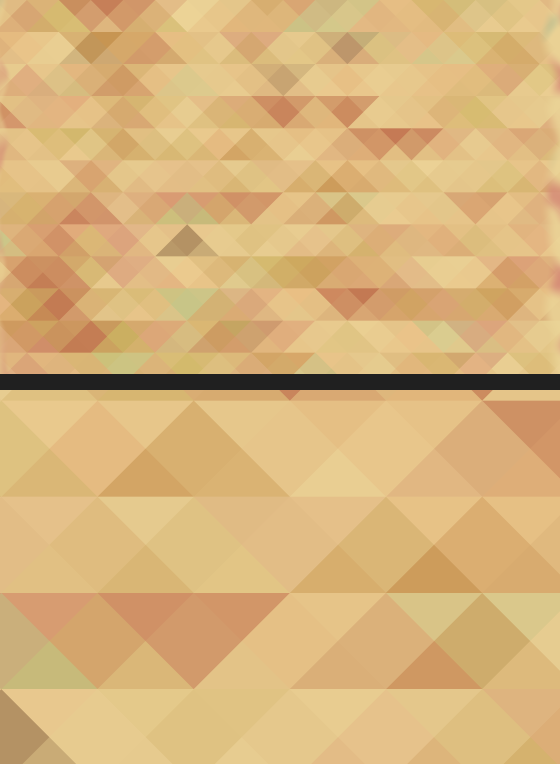
Top: the whole. Bottom: its middle third, enlarged.
A WebGL 1 fragment shader for this background:

```glsl
precision highp float;
// Rows of overlapping translucent triangles in warm sand tones with soft, worn side edges.

uniform vec2 u_resolution;

// Layout, as fractions of the canvas height
const float CELL = 0.0857;       // row height and apex spacing
const float SHIFT = 0.838;       // sideways offset of the lattice, in cells
const int SAMPLES = 3;           // antialiasing samples per axis

// Variation
const float DRIFT = 0.45;        // slow change of tone over the canvas
const float LEFT_WARMTH = 0.16;  // extra deep tones near the left side
const float TINT = 0.022;        // brightness change between facets
const float FAINT = 0.34;        // strength of the palest triangles
const float STRONG = 0.95;       // strength of the few boldest ones
const float WORN_EDGE = 0.972;   // where the right side begins to blur

const vec3 SAND = vec3(0.89, 0.76, 0.53);
const vec3 TAN = vec3(0.83, 0.65, 0.42);
const vec3 CREAM = vec3(0.92, 0.83, 0.59);
const vec3 PEACH = vec3(0.92, 0.75, 0.52);
const vec3 OLIVE = vec3(0.80, 0.71, 0.38);
const vec3 CLAY = vec3(0.85, 0.60, 0.45);
const vec3 OCHRE = vec3(0.77, 0.56, 0.29);
const vec3 RUST = vec3(0.73, 0.38, 0.27);
const vec3 SAGE = vec3(0.74, 0.79, 0.54);
const vec3 UMBER = vec3(0.55, 0.44, 0.29);
const vec3 ROSE = vec3(0.83, 0.53, 0.46);
const vec3 TEAL = vec3(0.50, 0.66, 0.55);

float hash(vec2 p) {
  return fract(sin(dot(p, vec2(127.1, 311.7))) * 43758.55);
}

float gradientDot(vec2 corner, vec2 p) {
  float angle = 6.2832 * hash(corner);
  return dot(vec2(cos(angle), sin(angle)), p - corner);
}

// Gradient noise, roughly -0.7 to 0.7
float noise(vec2 p) {
  vec2 i = floor(p);
  vec2 f = p - i;
  vec2 s = f * f * f * (f * (f * 6.0 - 15.0) + 10.0);
  vec2 e = vec2(1.0, 0.0);
  return mix(mix(gradientDot(i, p), gradientDot(i + e.xy, p), s.x),
             mix(gradientDot(i + e.yx, p), gradientDot(i + e.xx, p), s.x), s.y);
}

// Colour of one triangle; up is 1 for an apex at the top, 0 for the bottom
vec3 triangleColour(float column, float row, float up) {
  vec2 id = vec2(column, row * 2.0 + up);
  float drift = noise(vec2(column * 0.31, row * 0.73) + 8.3);
  float warmth = LEFT_WARMTH * (1.0 - smoothstep(0.0, 7.0, column));
  float tone = hash(id + 3.7) + DRIFT * drift + warmth;
  vec3 colour = mix(CREAM, PEACH, step(0.40, tone));
  colour = mix(colour, OLIVE, step(0.63, tone));
  colour = mix(colour, CLAY, step(0.76, tone));
  colour = mix(colour, OCHRE, step(0.90, tone));
  colour = mix(colour, RUST, step(1.00, tone));
  // Rare accents
  float accent = hash(id + 51.3);
  colour = mix(colour, SAGE, step(0.95, accent));
  colour = mix(colour, ROSE, step(accent, 0.035));
  colour = mix(colour, UMBER, step(abs(accent - 0.5), 0.006));
  // Most triangles stay close to the tone of their surroundings
  vec3 surroundings = mix(SAND, TAN, smoothstep(-0.1, 0.5, drift + warmth));
  float boldness = hash(id + 77.7);
  return mix(surroundings, colour, mix(FAINT, STRONG, boldness * boldness));
}

// Each facet is the overlap of two neighbouring triangles in a row
vec3 facetColour(vec2 p) {
  vec2 lattice = vec2(p.x / CELL - SHIFT, (1.0 - p.y) / CELL);
  vec2 cell = floor(lattice);
  vec2 c = lattice - cell - 0.5;
  vec3 under, over;
  vec2 facet;
  if (abs(c.x) > abs(c.y)) {
    // Diamond: an upward and a downward triangle
    float column = cell.x + step(0.0, c.x);
    under = triangleColour(column, cell.y, 0.0);
    over = triangleColour(column, cell.y, 1.0);
    facet = vec2(column, cell.y * 3.0);
  } else {
    // Half triangle: two side by side with the same direction
    float up = step(0.0, c.y);
    under = triangleColour(cell.x, cell.y, up);
    over = triangleColour(cell.x + 1.0, cell.y, up);
    facet = vec2(cell.x, cell.y * 3.0 + 1.0 + up);
  }
  float opacity = mix(0.35, 0.65, hash(facet + 17.9));
  return mix(under, over, opacity) + TINT * (hash(facet + 29.1) - 0.5);
}

// Blurred blobs of colour that eat into the sides
vec3 wearSides(vec3 colour, vec2 p, float x) {
  float wobble = 0.022 * noise(vec2(2.5, p.y / CELL * 0.9));
  float right = smoothstep(WORN_EDGE, 1.0, x + wobble);
  float left = 1.0 - smoothstep(0.0, 0.012, x + wobble);
  vec2 q = p / CELL;
  vec3 blob = mix(CREAM, ROSE, smoothstep(-0.1, 0.4, noise(q * 0.8 + 4.1)));
  blob = mix(blob, TEAL, 0.8 * smoothstep(0.22, 0.55, noise(q * 0.7 + 31.6)));
  return mix(colour, blob, max(0.85 * right, 0.5 * left));
}

void main() {
  vec3 colour = vec3(0.0);
  for (int j = 0; j < SAMPLES; j++) {
    for (int i = 0; i < SAMPLES; i++) {
      vec2 offset = (vec2(float(i), float(j)) + 0.5) / float(SAMPLES) - 0.5;
      colour += facetColour((gl_FragCoord.xy + offset) / u_resolution.y);
    }
  }
  colour /= float(SAMPLES * SAMPLES);
  vec2 p = gl_FragCoord.xy / u_resolution.y;
  gl_FragColor = vec4(wearSides(colour, p, gl_FragCoord.x / u_resolution.x), 1.0);
}
```
